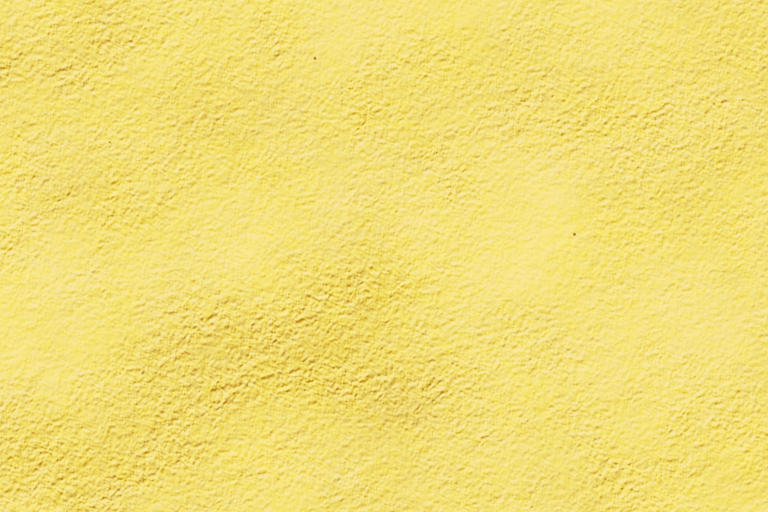
Write a WebGL 1 fragment shader that draws this texture.

```glsl
precision highp float;
// Sunlit yellow stucco: soft cloudy patches of paint under a fine, crisp grain.
// A height field of grain and faint trowel strokes is lit from the upper left;
// patches and relief add up to one tone, which runs through a colour ramp.

#define PATCH_SCALE 3.1
#define PATCH_CONTRAST 2.7
#define GRAIN_SCALE 142.0
#define GRAIN_CONTRAST 3.8
#define STROKE_DEPTH 0.25
#define STROKE_TILT 0.5
#define LIGHT_STEP vec2(-0.0018, 0.0039)
#define TINT_VARIATION 0.13
#define SPECK_GRID 6.0
#define SPECK_SHARE 0.07

uniform vec2 u_resolution;

float hash(vec2 cell) {
  vec3 q = fract(cell.xyx * vec3(0.1031, 0.1030, 0.0973));
  q += dot(q, q.yzx + 33.33);
  return fract((q.x + q.y) * q.z);
}

float noise(vec2 p) {
  vec2 i = floor(p);
  vec2 f = fract(p);
  f = f * f * (3.0 - 2.0 * f);
  float low = mix(hash(i), hash(i + vec2(1.0, 0.0)), f.x);
  float high = mix(hash(i + vec2(0.0, 1.0)), hash(i + vec2(1.0, 1.0)), f.x);
  return mix(low, high, f.y);
}

vec2 rotate(vec2 p, float angle) {
  float c = cos(angle);
  float s = sin(angle);
  return vec2(c * p.x + s * p.y, c * p.y - s * p.x);
}

float fbm(vec2 p) {
  float sum = 0.0;
  float weight = 0.40;
  for (int i = 0; i < 5; i++) {
    sum += weight * noise(p);
    p = rotate(p, 0.6) * 2.03 + 17.3;
    weight *= 0.65;
  }
  return sum;
}

// Plaster surface: two sizes of grain plus faint slanted strokes
float plasterHeight(vec2 p) {
  vec2 bend = 0.006 * vec2(noise(p * 37.0), noise(p * 37.0 + 41.0));
  vec2 q = rotate(p + bend, 0.25) + 3.0;
  float grain = 0.58 * noise(q * GRAIN_SCALE * vec2(0.82, 1.0));
  grain += 0.42 * noise(rotate(q, 0.5) * GRAIN_SCALE * 1.7 + 60.0);
  vec2 along = rotate(p + bend, STROKE_TILT) + 5.0;
  return grain + STROKE_DEPTH * noise(along * vec2(22.0, 75.0));
}

// Colours from deep shadow to bleached highlight; tone 0 is the middle
vec3 paintRamp(float tone) {
  vec3 shadow = vec3(0.74, 0.54, 0.13);
  vec3 amber = vec3(0.885, 0.765, 0.31);
  vec3 gold = vec3(0.927, 0.842, 0.39);
  vec3 yellow = vec3(0.952, 0.88, 0.447);
  vec3 butter = vec3(0.972, 0.902, 0.535);
  vec3 cream = vec3(0.978, 0.91, 0.63);
  vec3 c = mix(shadow, amber, clamp((tone + 3.6) / 1.9, 0.0, 1.0));
  c = mix(c, gold, clamp((tone + 1.7) / 0.95, 0.0, 1.0));
  c = mix(c, yellow, clamp((tone + 0.75) / 0.75, 0.0, 1.0));
  c = mix(c, butter, clamp(tone / 0.8, 0.0, 1.0));
  return mix(c, cream, clamp((tone - 0.8) / 0.9, 0.0, 1.0));
}

// Sparse small pits, at most one per grid cell
float specks(vec2 p, float pixel) {
  vec2 cell = floor(p * SPECK_GRID);
  vec2 offset = vec2(hash(cell + 7.0), hash(cell + 19.0));
  vec2 center = (cell + 0.2 + 0.6 * offset) / SPECK_GRID;
  float radius = 0.0012 + 0.0016 * offset.x;
  float present = step(hash(cell + 31.0), SPECK_SHARE);
  return present * (1.0 - smoothstep(radius - pixel, radius + pixel, length(p - center)));
}

void main() {
  vec2 p = gl_FragCoord.xy / u_resolution.y;

  // Cloudy patches, drawn out a little along the trowel direction
  vec2 q = rotate(p, STROKE_TILT) * vec2(0.85, 1.15);
  float cloud = fbm(q * PATCH_SCALE + 23.0) - 0.5;

  // Relief is a little stronger where the paint is darker
  float roughness = clamp(1.0 - 1.8 * cloud, 0.65, 1.4);
  roughness *= 0.65 + 0.7 * noise(q * 13.0 + 70.0);
  float relief = plasterHeight(p) - plasterHeight(p + LIGHT_STEP);

  float tone = PATCH_CONTRAST * cloud + GRAIN_CONTRAST * roughness * relief + 0.08;
  vec3 color = paintRamp(tone);

  // Drift between saturated and chalky, slightly greyer yellow
  float tint = 0.7 * noise(p * 95.0 + 90.0) + 0.3 * noise(p * 9.0 + 30.0) - 0.5;
  color += TINT_VARIATION * tint * vec3(-0.08, -0.1, 0.95);

  vec3 speckColor = vec3(0.55, 0.34, 0.12);
  color = mix(color, speckColor, 0.8 * specks(p, 1.0 / u_resolution.y));
  gl_FragColor = vec4(color, 1.0);
}
```
